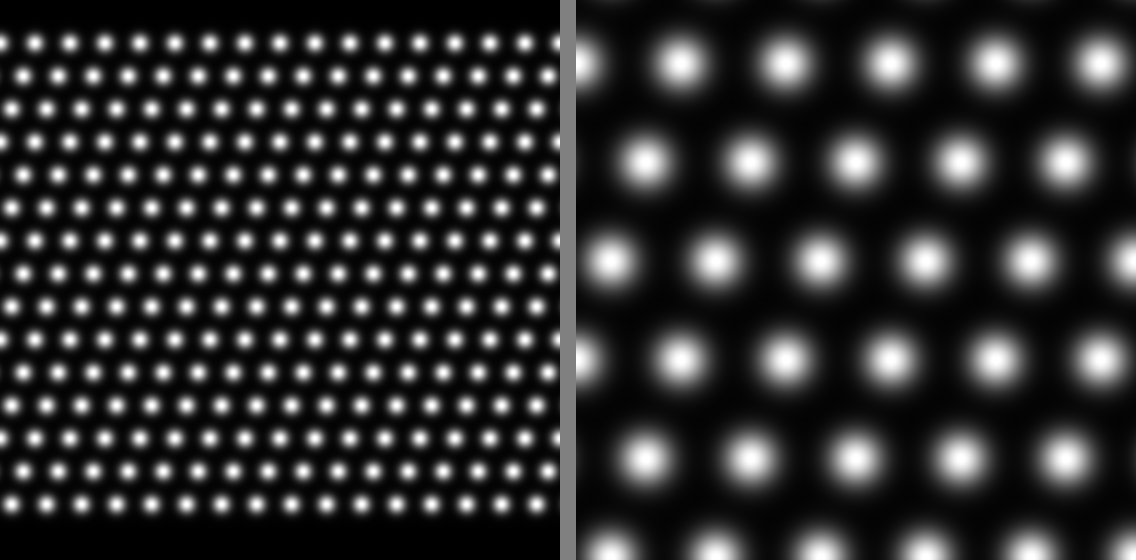
Left, the full canvas; right, a detail of the centre.
A WebGL 2 fragment shader for this pattern:

```glsl
#version 300 es
precision highp float;

uniform vec2 u_resolution;
out vec4 fragColor;

const vec2 PITCH = vec2(1.0 / 16.0, 1.0 / 17.0);
const float ROW_COUNT = 15.0;
const float FIRST_ROW_Y = 0.0995;
const float ROW_SHIFT = 1.0 / 3.0;   // sideways step per row, in column pitches
const float SPOT_RADIUS = 0.0150;    // distance at which a spot falls to 1/e
const float HALO_RADIUS = 0.0300;
const float HALO_STRENGTH = 0.015;
const vec3 BACKGROUND = vec3(0.0);
const vec3 SPOT_COLOR = vec3(1.0);

float gaussian(float distSq, float radius) {
    return exp(-distSq / (radius * radius));
}

// Bright core with a faint wide halo
float spotGlow(vec2 offset) {
    float distSq = dot(offset, offset);
    return gaussian(distSq, SPOT_RADIUS)
         + HALO_STRENGTH * gaussian(distSq, HALO_RADIUS);
}

// Sum of the spots near p on the sheared lattice
float latticeGlow(vec2 p) {
    float nearestRow = round((p.y - FIRST_ROW_Y) / PITCH.y);
    float glow = 0.0;
    for (int j = -2; j <= 2; j++) {
        float row = nearestRow + float(j);
        if (row < 0.0 || row >= ROW_COUNT) continue;
        float shift = (row + 1.0) * ROW_SHIFT;
        float nearestColumn = round(p.x / PITCH.x - shift);
        for (int i = -2; i <= 2; i++) {
            float column = nearestColumn + float(i);
            vec2 center = vec2((column + shift) * PITCH.x,
                               FIRST_ROW_Y + row * PITCH.y);
            glow += spotGlow(p - center);
        }
    }
    return min(glow, 1.0);
}

void main() {
    vec2 uv = gl_FragCoord.xy / u_resolution;
    fragColor = vec4(mix(BACKGROUND, SPOT_COLOR, latticeGlow(uv)), 1.0);
}
```
